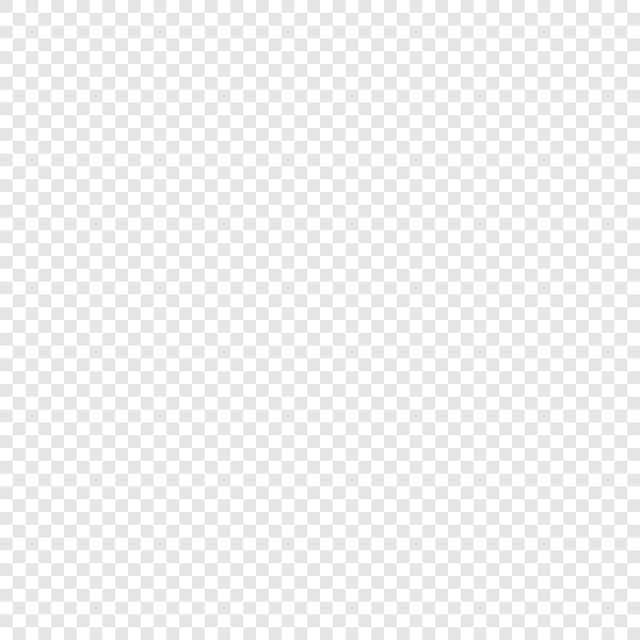
Write a three.js fragment shader that draws this pattern.

```glsl
// Checkerboard of white and pale grey squares, 25 repeats across and down.
// Each axis is a square wave of +1 and -1, averaged exactly over one pixel;
// the product of the two waves gives the checks with smooth edges.

varying vec2 vUv;

const float REPEATS = 25.0;          // one repeat is two squares wide and high
const vec3 WHITE = vec3(1.0);
const vec3 PALE_GREY = vec3(0.9);

// Integral of a square wave of period 2: +1 on [0,1), -1 on [1,2)
vec2 triangleWave(vec2 p) {
  return 1.0 - abs(mod(p, 2.0) - 1.0);
}

// Square wave averaged over a box of the given width
vec2 smoothSquareWave(vec2 p, vec2 width) {
  return (triangleWave(p + 0.5 * width) - triangleWave(p - 0.5 * width)) / width;
}

// Share of white at p, in units of squares; the lower left square is white
float checker(vec2 p, vec2 width) {
  vec2 wave = smoothSquareWave(p, width);
  return 0.5 + 0.5 * wave.x * wave.y;
}

void main() {
  vec2 p = vUv * REPEATS * 2.0;
  vec2 pixelWidth = max(fwidth(p), vec2(0.001));
  gl_FragColor = vec4(mix(PALE_GREY, WHITE, checker(p, pixelWidth)), 1.0);
}
```
